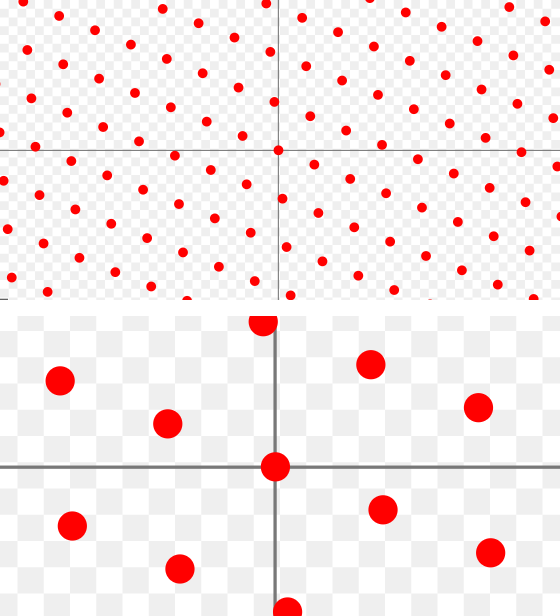
Top, the full canvas; bottom, a detail of the centre.
A Shadertoy shader for this pattern:

```glsl
// A slanted lattice of red dots over a pale checkerboard, with thin gray axes.
// Each pixel is mapped to lattice coordinates through the inverse basis, and
// the neighbouring nodes are tested by distance; y runs downward from the top.

const float CANVAS_WIDTH = 512.0;          // all lengths are 1/512 of the width
const vec2 ORIGIN = vec2(254.6, 137.4);    // lattice node at the crossing
const vec2 AXES = vec2(254.5, 137.5);
const mat2 BASIS = mat2(32.8, 13.1, 3.71, 44.23);
const float DOT_RADIUS = 4.45;
const float ROW_LIFT = 1.5;                // upper rows sit slightly higher
const float CHECK_SIZE = 8.0;

const vec3 WHITE = vec3(1.0);
const vec3 CHECK_GRAY = vec3(0.937);
const vec3 AXIS_GRAY = vec3(0.47);
const vec3 CORNER_GRAY = vec3(0.38);
const vec3 DOT_RED = vec3(1.0, 0.0, 0.0);

// Coverage of a shape from its signed distance
float coverage(float dist, float pixel) {
    return clamp(0.5 - dist / pixel, 0.0, 1.0);
}

// Smoothed square wave, +1 on the first cell and -1 on the next
vec2 squareWave(vec2 p, float size, float pixel) {
    vec2 ramp = abs(mod(p - 0.5 * size, 2.0 * size) - size) - 0.5 * size;
    return clamp(2.0 * ramp / pixel, -1.0, 1.0);
}

vec3 checkerboard(vec2 p, float size, float pixel) {
    vec2 wave = squareWave(p, size, pixel);
    return mix(CHECK_GRAY, WHITE, 0.5 + 0.5 * wave.x * wave.y);
}

float boxDistance(vec2 p, vec2 halfSize) {
    vec2 d = abs(p) - halfSize;
    return length(max(d, 0.0)) + min(max(d.x, d.y), 0.0);
}

// Distance to the closest dot of the lattice
float latticeDistance(vec2 p, mat2 basis, float radius) {
    vec2 nearest = round(inverse(basis) * p);
    float dist = 1e3;
    for (int j = -1; j <= 1; j++) {
        for (int i = -1; i <= 1; i++) {
            vec2 node = nearest + vec2(i, j);
            vec2 center = basis * node;
            center.y -= ROW_LIFT * step(node.y, -1.5);
            dist = min(dist, length(p - center) - radius);
        }
    }
    return dist;
}

void mainImage(out vec4 fragColor, in vec2 fragCoord) {
    float pixel = CANVAS_WIDTH / iResolution.x;
    float height = iResolution.y * pixel;
    vec2 p = vec2(fragCoord.x, iResolution.y - fragCoord.y) * pixel;

    // Background
    vec3 color = checkerboard(p, CHECK_SIZE, pixel);

    // Axes
    vec2 fromAxes = abs(p - AXES);
    float axisDist = min(fromAxes.x, fromAxes.y) - 0.5;
    color = mix(color, AXIS_GRAY, coverage(axisDist, pixel));

    // Small bar in the lower left corner
    float barDist = boxDistance(p - vec2(0.0, height), vec2(7.3, 1.2));
    color = mix(color, CORNER_GRAY, coverage(barDist, pixel));

    // Dots
    float dotDist = latticeDistance(p - ORIGIN, BASIS, DOT_RADIUS);
    color = mix(color, DOT_RED, coverage(dotDist, pixel));

    fragColor = vec4(color, 1.0);
}
```
